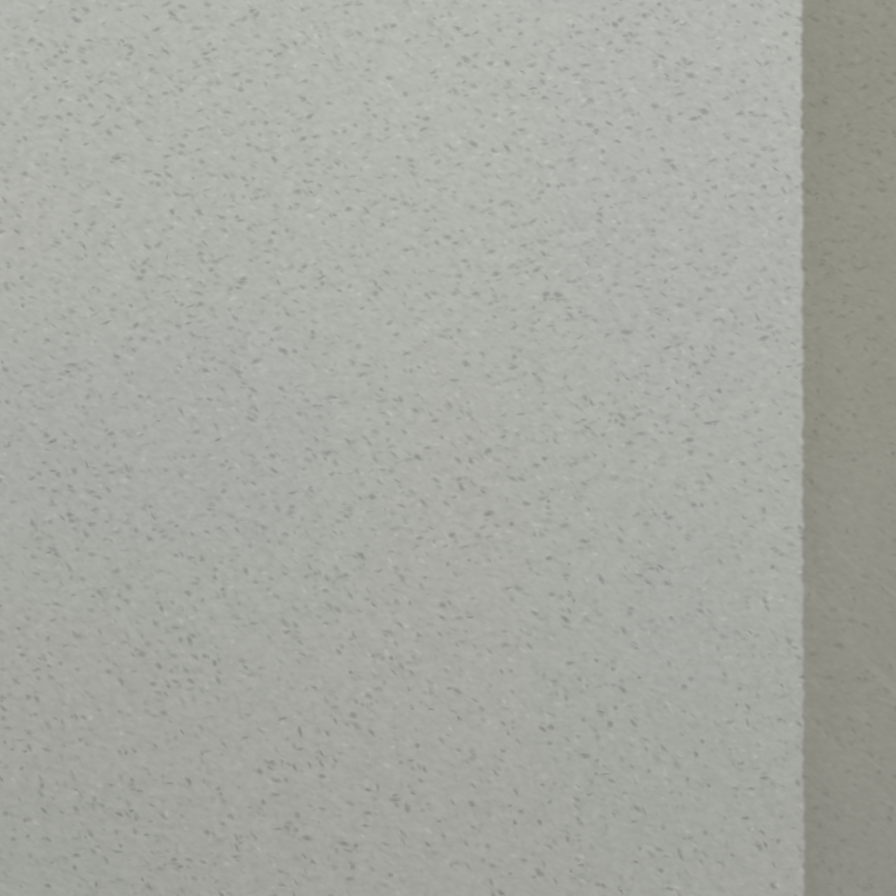
Reproduce this texture procedurally as a three.js fragment shader.

```glsl
// Pale grey speckled stone panel beside a darker shaded strip on the right.
// Soft gradients carry the light; jittered cells scatter faint slanted flecks,
// and stretched value noise adds fine grain, mottling and faint scratches.

varying vec2 vUv;

const vec3 PANEL_TOP = vec3(0.704, 0.713, 0.690);
const vec3 PANEL_BOTTOM = vec3(0.626, 0.632, 0.608);
const vec3 STRIP_TOP = vec3(0.578, 0.576, 0.532);
const vec3 STRIP_BOTTOM = vec3(0.562, 0.560, 0.526);
const vec3 DARK_FLECK = vec3(-0.115, -0.115, -0.111);
const vec3 LIGHT_FLECK = vec3(0.045, 0.045, 0.042);
const float STRIP_EDGE = 0.895;

float hash(vec2 p) {
  vec3 q = fract(vec3(p.xyx) * 0.1031);
  q += dot(q, q.yzx + 33.33);
  return fract((q.x + q.y) * q.z);
}

vec2 hash2(vec2 p) {
  return vec2(hash(p), hash(p + 57.3));
}

float valueNoise(vec2 p) {
  vec2 cell = floor(p);
  vec2 f = fract(p);
  f = f * f * (3.0 - 2.0 * f);
  float low = mix(hash(cell), hash(cell + vec2(1.0, 0.0)), f.x);
  float high = mix(hash(cell + vec2(0.0, 1.0)), hash(cell + 1.0), f.x);
  return mix(low, high, f.y);
}

vec2 rotate(vec2 p, float angle) {
  float c = cos(angle);
  float s = sin(angle);
  return vec2(c * p.x + s * p.y, c * p.y - s * p.x);
}

// Coverage of blurred elongated flecks, mostly faint, at most one per cell.
float flecks(vec2 uv, float cells, float size, float density, float slant, float seed) {
  vec2 home = floor(uv * cells);
  float cover = 0.0;
  for (int j = -1; j <= 1; j++) {
    for (int i = -1; i <= 1; i++) {
      vec2 cell = home + vec2(float(i), float(j));
      vec2 key = cell + seed;
      vec2 center = (cell + hash2(key)) / cells;
      vec2 shape = hash2(key + 113.7);
      float angle = slant + (hash(key + 211.1) - 0.5) * 1.4;
      vec2 radii = size * vec2(mix(0.7, 1.5, shape.x), mix(0.5, 0.75, shape.y));
      float d = length(rotate(uv - center, angle) / radii);
      float chance = hash(key + 307.9);
      float strength = mix(0.12, 1.0, chance * chance * chance);
      float present = step(hash(key + 401.3), density);
      cover = max(cover, present * strength * (1.0 - smoothstep(0.0, 1.5, d)));
    }
  }
  return cover;
}

// Light falling from the top, with a dim left side and a cool or warm drift.
vec3 panelColor(vec2 uv) {
  vec3 color = mix(PANEL_BOTTOM, PANEL_TOP, smoothstep(-0.2, 1.1, uv.y));
  color += 0.010 * (smoothstep(0.0, 0.5, uv.x) - 0.6);
  float drift = valueNoise(uv * 4.0 + 3.0) - 0.5;
  return color + drift * vec3(0.006, 0.001, -0.003);
}

// Shaded strip, darkest beside the edge, with faint slanted scratches.
vec3 stripColor(vec2 uv) {
  vec3 color = mix(STRIP_BOTTOM, STRIP_TOP, smoothstep(0.0, 0.7, uv.y));
  color -= 0.016 * (1.0 - smoothstep(STRIP_EDGE, STRIP_EDGE + 0.06, uv.x));
  vec2 along = rotate(uv, -0.75);
  float scratch = smoothstep(0.72, 1.0, valueNoise(along * vec2(16.0, 150.0)));
  float zone = smoothstep(0.05, 0.2, uv.y) * (1.0 - smoothstep(0.35, 0.5, uv.y));
  color += 0.018 * scratch * zone;
  return color + 0.010 * (valueNoise(uv * vec2(18.0, 14.0)) - 0.5);
}

void main() {
  vec2 uv = vUv;

  // Slightly leaning, finely ragged border between panel and strip
  float ragged = (valueNoise(vec2(3.0, uv.y * 150.0)) - 0.5) * 0.003;
  float edge = STRIP_EDGE + 0.002 * (1.0 - uv.y) + ragged;
  float strip = smoothstep(edge - 0.003, edge + 0.003, uv.x);
  vec3 color = mix(panelColor(uv), stripColor(uv), strip);

  // Continuous fine grain in two scales, stretched along the fleck direction
  float slant = mix(-0.60, -0.20, smoothstep(0.1, 0.7, uv.y));
  float grain = valueNoise(rotate(uv, -0.30) * vec2(130.0, 230.0)) - 0.5;
  grain += 0.8 * (valueNoise(rotate(uv, -0.55) * vec2(210.0, 330.0) + 19.0) - 0.5);
  color += 0.026 * grain * mix(1.0, 0.7, strip);

  // Flecks thin out toward the lower right and in clustered gaps
  float crowd = mix(0.6, 1.0, smoothstep(0.0, 0.75, uv.y + 0.35 * (0.5 - uv.x)));
  crowd *= mix(0.75, 1.2, valueNoise(uv * 11.0 + 7.0));

  // A small warp roughens the fleck outlines
  vec2 warp = vec2(valueNoise(uv * 260.0), valueNoise(uv * 260.0 + 41.0)) - 0.5;
  vec2 rough = uv + 0.002 * warp;
  float dark = flecks(rough, 72.0, 0.0046, 0.45 * crowd, slant, 11.0);
  dark = max(dark, 0.85 * flecks(rough, 110.0, 0.0038, 0.70 * crowd, slant, 71.0));
  float light = flecks(rough, 90.0, 0.0036, 0.45 * crowd, slant, 151.0);
  float fleckContrast = mix(1.0, 0.5, strip);
  color += DARK_FLECK * dark * fleckContrast;
  color += LIGHT_FLECK * light * fleckContrast;

  gl_FragColor = vec4(color, 1.0);
}
```
